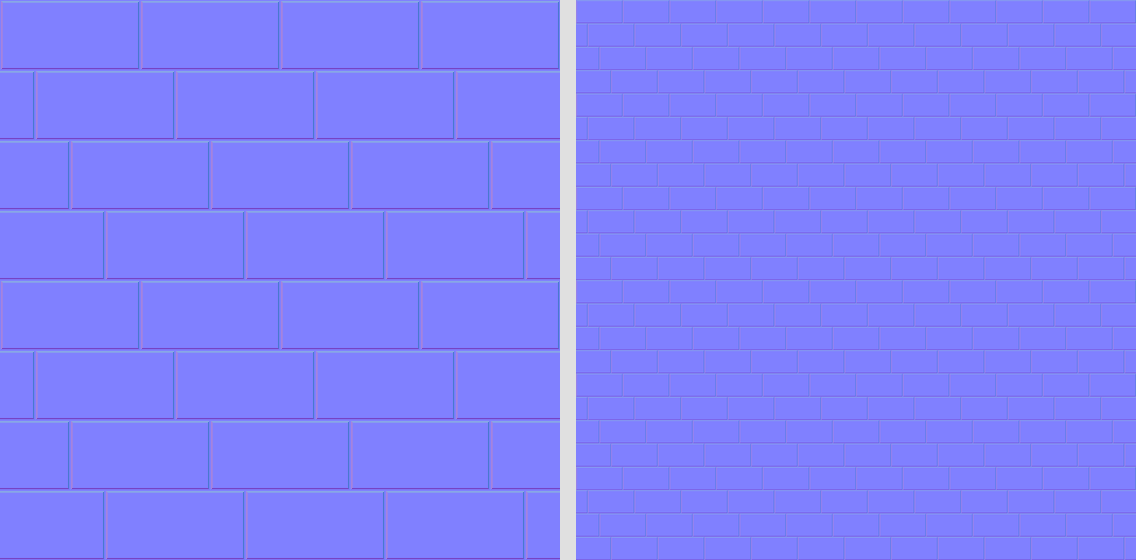
Left, the tile; right, the same tile 3 across and 3 down.
Reproduce this texture map procedurally as a three.js fragment shader.

```glsl
// Normal map of flat bricks with thin bevelled rims, four across and eight rows, each row stepped by a quarter brick.
varying vec2 vUv;

const vec2 BRICKS = vec2(4.0, 8.0);

// Integral of a unit tent filter from its centre to t
float tentIntegral(float t) {
  t = clamp(t, -1.0, 1.0);
  return t - 0.5 * t * abs(t);
}

// Tent-filtered coverage at distance d from the middle of a line
float lineCoverage(float d, float width, float pixel) {
  return tentIntegral((d + 0.5 * width) / pixel) - tentIntegral((d - 0.5 * width) / pixel);
}

// Position from the centre of the brick cell, in canvas units
vec2 brickPosition(vec2 uv) {
  float row = floor(uv.y * BRICKS.y);
  vec2 cell = vec2(uv.x * BRICKS.x + 0.25 * (row + 1.0), uv.y * BRICKS.y);
  return (fract(cell) - 0.5) / BRICKS;
}

void main() {
  vec2 footprint = fwidth(vUv);
  float pixel = max(max(footprint.x, footprint.y), 1e-5);

  // Each face sits slightly right of and below the centre of its cell
  vec2 p = brickPosition(vUv) - vec2(0.00049, -0.00049);

  // Signed distance to the rim, with square corners
  vec2 edge = abs(p) - (0.5 / BRICKS - 0.00293);
  float rim = lineCoverage(max(edge.x, edge.y), 0.00102, pixel);

  // Bevel normals facing left, right, up and down, mitred at the corners
  vec3 sideBevel = p.x < 0.0 ? vec3(0.95, 0.54, 0.6) : vec3(0.04, 0.45, 0.6);
  vec3 levelBevel = p.y > 0.0 ? vec3(0.6, 0.98, 0.69) : vec3(0.43, 0.0, 0.5);
  float sideShare = smoothstep(-0.5 * pixel, 0.5 * pixel, edge.x - edge.y);
  vec3 bevel = mix(levelBevel, sideBevel, sideShare);

  // Faces and joints both point straight out
  gl_FragColor = vec4(mix(vec3(0.5, 0.5, 1.0), bevel, rim), 1.0);
}
```
